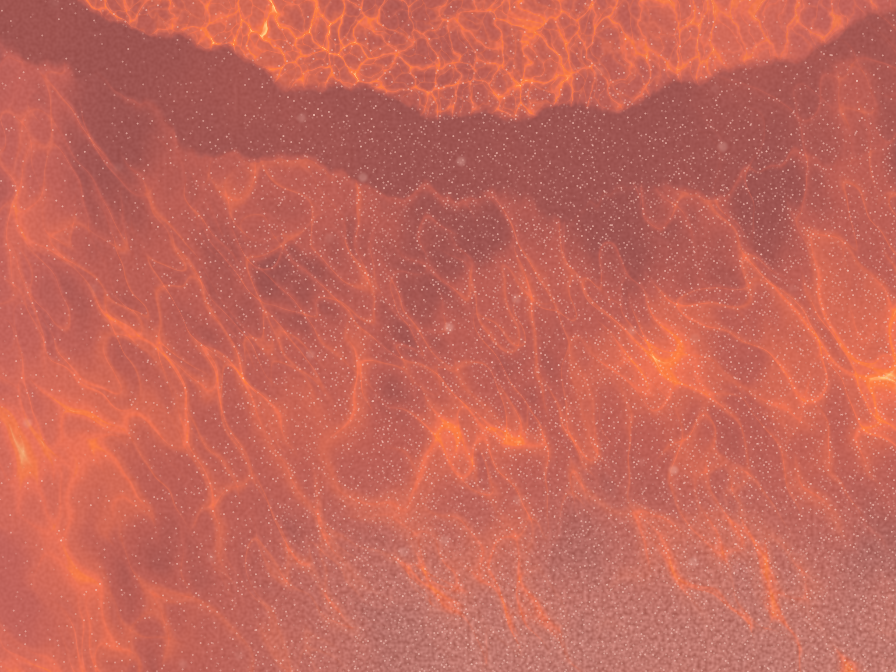
Write a Shadertoy shader that draws this texture.

```glsl
// Sunlit red water: a bright caustic net at the top, a dark curved band,
// and below it hanging filaments of light that blur into pale, grainy haze.
// Filaments are zero lines of warped gradient noise; the net is cellular.

const vec3 SHADOW = vec3(0.62, 0.33, 0.315);
const vec3 CLAY   = vec3(0.74, 0.375, 0.335);
const vec3 CORAL  = vec3(0.83, 0.415, 0.335);
const vec3 EMBER  = vec3(0.93, 0.45, 0.335);
const vec3 FLAME  = vec3(0.985, 0.49, 0.27);
const vec3 SPARK  = vec3(1.0, 0.80, 0.52);
const vec3 HAZE   = vec3(0.755, 0.485, 0.445);
const vec3 ROSE   = vec3(0.83, 0.43, 0.41);
const vec3 DUST   = vec3(0.95, 0.75, 0.70);

vec2 hash2(vec2 p) {
    vec3 q = fract(p.xyx * vec3(0.1031, 0.1030, 0.0973));
    q += dot(q, q.yzx + 33.33);
    return fract((q.xx + q.yz) * q.zy);
}

float cornerSlope(vec2 cell, vec2 offset) {
    float a = 6.2832 * hash2(cell).x;
    return dot(vec2(cos(a), sin(a)), offset);
}

float gradientNoise(vec2 p) {
    vec2 i = floor(p), f = fract(p);
    vec2 u = f * f * f * (f * (f * 6.0 - 15.0) + 10.0);
    vec2 e = vec2(1.0, 0.0);
    return mix(mix(cornerSlope(i, f), cornerSlope(i + e, f - e), u.x),
               mix(cornerSlope(i + e.yx, f - e.yx), cornerSlope(i + 1.0, f - 1.0), u.x), u.y);
}

float fbm(vec2 p) {
    float sum = 0.0, amp = 1.0;
    for (int k = 0; k < 4; k++) {
        sum += amp * gradientNoise(p);
        p = mat2(1.6, 1.2, -1.2, 1.6) * p + 17.3;
        amp *= 0.5;
    }
    return sum;
}

vec2 warp(vec2 p, float freq, float amount) {
    return p + amount * vec2(fbm(p * freq + 4.7), fbm(p * freq + 31.2));
}

// Thin bright core with a halo that fades slowly on one side
float filament(vec2 p, float width) {
    float n = gradientNoise(p);
    float halo = exp(-abs(n) / (n > 0.0 ? width * 5.0 : width));
    return 0.65 * exp(-abs(n) / (0.7 * width)) + 0.5 * halo;
}

// Thin borders between cells, with hot knots where three cells meet
float causticNet(vec2 p, float width) {
    vec2 i = floor(p), f = fract(p);
    vec3 near = vec3(9.0);
    for (int y = -1; y <= 1; y++)
    for (int x = -1; x <= 1; x++) {
        vec2 g = vec2(x, y);
        float d = length(g + hash2(i + g) - f);
        near.z = min(near.z, max(near.y, d));
        near.y = min(near.y, max(near.x, d));
        near.x = min(near.x, d);
    }
    return exp(-(near.y - near.x) / width) + 0.7 * exp(-(near.z - near.x) / (1.4 * width));
}

float specks(vec2 p, float cells, float radius, float chance) {
    vec2 q = mat2(0.83, 0.56, -0.56, 0.83) * p * cells, id = floor(q);
    vec2 rnd = hash2(id + 71.0);
    float d = length(fract(q) - mix(vec2(radius), vec2(1.0 - radius), hash2(id + 9.0)));
    float dotMask = 1.0 - smoothstep(radius * 0.3, radius, d);
    return dotMask * step(rnd.x, chance) * (0.2 + 0.8 * rnd.y * rnd.y);
}

// Strands of several sizes, leaning down to the right
float curtain(vec2 p, float blur) {
    vec2 w = warp(p, 2.8, 0.075);
    vec2 q = vec2(dot(w, vec2(0.87, 0.49)), dot(w, vec2(0.49, -0.87)));
    float sum = 0.0, freq = 5.5, amp = 0.72;
    for (int k = 0; k < 5; k++) {
        float patches = smoothstep(-0.28, 0.28, gradientNoise(p * 5.0 + float(k) * 13.7));
        sum += amp * patches * filament(q * vec2(freq, freq * 0.36) + float(k) * 7.9, 0.026 + blur);
        freq *= 1.36;
        amp *= 0.9;
    }
    return sum;
}

vec3 heatColor(float h) {
    vec3 c = mix(SHADOW, CLAY, smoothstep(0.0, 0.3, h));
    c = mix(c, CORAL, smoothstep(0.3, 0.55, h));
    c = mix(c, EMBER, smoothstep(0.55, 0.82, h));
    c = mix(c, FLAME, smoothstep(0.82, 1.1, h));
    return mix(c, SPARK, smoothstep(1.15, 1.8, h));
}

void mainImage(out vec4 fragColor, in vec2 fragCoord) {
    vec2 p = fragCoord / iResolution.y;

    // Ragged borders of the dark band
    float ragged = 0.035 * fbm(vec2(p.x * 9.0, p.y * 3.0));
    float upper = p.y - (0.84 + 0.42 * (p.x - 0.75) * (p.x - 0.75)) + ragged;
    float lower = 0.70 + 0.40 * (p.x - 0.8) * (p.x - 0.8) - p.y + 1.5 * ragged;
    float above = smoothstep(-0.006, 0.012, upper);
    float below = smoothstep(-0.008, 0.014, lower);

    // Light in the three zones
    float blur = 0.045 * smoothstep(0.5, 0.05, p.y) + 0.015 * smoothstep(0.35, 0.0, p.x);
    float strands = curtain(p, blur);
    float clouds = fbm(p * vec2(4.2, 3.0) + 8.0);
    float belt = exp(-pow((p.y - 0.37 - 0.1 * clouds) / 0.11, 2.0));
    float belowHeat = 0.10 + 0.22 * belt + 0.48 * clouds + (0.62 + 0.15 * belt) * strands;
    belowHeat += 0.4 * exp(-abs(lower - 0.006) / 0.006) * smoothstep(-0.2, 0.3, gradientNoise(p * 7.0));
    vec2 netPoint = warp(p, 11.0, 0.03) - vec2(0.0, 1.0);
    float stretch = mix(24.0, 9.0, smoothstep(0.6, 1.15, p.x));
    float net = causticNet(netPoint * vec2(27.0, stretch), 0.10);
    float fineNet = causticNet(netPoint * vec2(46.0, stretch * 1.8) + 5.3, 0.13);
    float netLight = 0.75 + 0.7 * gradientNoise(p * 8.0 + 2.0);
    float aboveHeat = 0.35 + 0.3 * clouds + netLight * (0.7 * net + 0.3 * fineNet);
    float bandHeat = 0.04 + 0.12 * clouds + 0.25 * smoothstep(0.95, 1.3, p.x) * (0.4 + 1.4 * strands);
    float heat = mix(mix(bandHeat, belowHeat, below), aboveHeat, above);
    vec3 color = heatColor(heat);

    // Pale floor, rosy margins
    float floorHaze = smoothstep(0.36, 0.02, p.y + 0.06 * clouds) * smoothstep(0.2, 0.7, p.x);
    color = mix(color, HAZE, 0.85 * floorHaze * (1.0 - 0.7 * smoothstep(0.5, 0.95, heat)));
    float margin = smoothstep(0.2, 0.0, p.x) * below + above * smoothstep(0.7, 1.3, p.x);
    color = mix(color, ROSE, 0.3 * margin);

    // Grain, floating dust and soft motes
    float grain = gradientNoise(p * 190.0) + 0.5 * gradientNoise(p * 110.0 + 3.0);
    color += grain * (0.035 + 0.09 * floorHaze);
    float density = smoothstep(0.1, 0.65, p.x) * smoothstep(1.0, 0.7, p.y);
    float dust = specks(p, 190.0, 0.42, 0.05 + 0.32 * density)
               + specks(p + 0.37, 115.0, 0.25, 0.03 + 0.15 * density);
    color = mix(color, DUST, min(0.7 * dust, 0.85));
    color = mix(color, DUST, 0.38 * specks(p + 0.11, 9.0, 0.09, 0.24));
    fragColor = vec4(clamp(color, 0.0, 1.0), 1.0);
}
```
